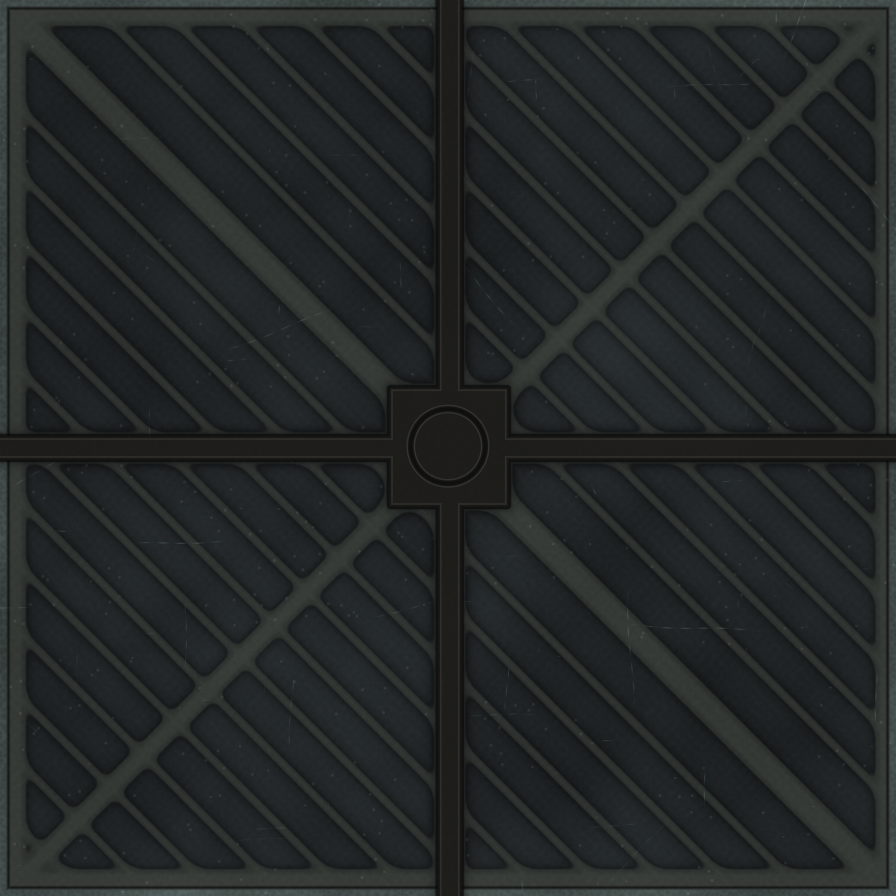
This texture is drawn by a three.js fragment shader. Its source:

```glsl
// Worn dark metal hatch: slanted ribs, corner braces, a black cross and a round hub.
#define RIB_PITCH 0.073
#define RIB_START 0.026
#define RIB_HALF 0.0045
#define CORNER_ROUND 0.011
#define EDGE_SOFT 0.0016
#define SCRATCHES 80
#define CROSS_CENTER vec2(0.502, 0.5)
#define PANEL_COLOR vec3(0.133, 0.150, 0.156)
#define FRAME_COLOR vec3(0.212, 0.231, 0.218)
#define RIM_COLOR vec3(0.32, 0.37, 0.36)
#define CROSS_COLOR vec3(0.116, 0.114, 0.104)

varying vec2 vUv;

float hash(vec2 p) {
  return fract(sin(dot(p, vec2(12.71, 31.17))) * 4375.55);
}

// Distance to the nearest scattered cell point
float cellular(vec2 p) {
  vec2 cell = floor(p);
  float nearest = 2.0;
  for (int j = -1; j <= 1; j++) {
    for (int i = -1; i <= 1; i++) {
      vec2 c = cell + vec2(float(i), float(j));
      vec2 point = c + vec2(hash(c), hash(c + 47.3));
      nearest = min(nearest, length(p - point));
    }
  }
  return nearest;
}

// Layered, warped sines: soft stains from -1 to 1
float stains(vec2 p) {
  float sum = 0.0, gain = 0.5;
  for (int i = 0; i < 5; i++) {
    p = mat2(0.8, 0.6, -0.6, 0.8) * p * 1.7 + 1.9;
    sum += gain * sin(p.x + 1.3 * sin(p.y * 0.8)) * cos(p.y + sin(p.x * 0.7));
    gain *= 0.65;
  }
  return sum;
}

float smoothMin(float a, float b) {
  float h = max(CORNER_ROUND - abs(a - b), 0.0) / CORNER_ROUND;
  return min(a, b) - h * h * CORNER_ROUND * 0.25;
}

float box(vec2 p, vec2 halfSize) {
  vec2 q = abs(p) - halfSize;
  return length(max(q, 0.0)) + min(max(q.x, q.y), 0.0);
}

float line(float d, float width) {
  return 1.0 - smoothstep(0.0, width, abs(d));
}

// Raised frame, braces and ribs; positive inside the sunken panels
float frameDistance(vec2 p, float cross) {
  vec2 inner = min(p - vec2(0.029, 0.030), vec2(0.977, 0.971) - p);
  float falling = abs(p.x + p.y - 1.0);
  float index = max(1.0, floor((falling - RIB_START) / RIB_PITCH + 0.5));
  float rib = abs(falling - RIB_START - index * RIB_PITCH) * 0.7071 - RIB_HALF;
  float wideBrace = falling * 0.7071 - 0.0155;
  float thinBrace = abs(p.x - p.y - 0.003) * 0.7071 - 0.0115;
  float d = smoothMin(min(inner.x, inner.y), rib);
  d = smoothMin(d, min(wideBrace, thinBrace));
  return smoothMin(d, cross - 0.003);
}

// Short straight scuffs, mostly along the axes
float scratches(vec2 p) {
  float sum = 0.0;
  for (int i = 0; i < SCRATCHES; i++) {
    vec2 seed = vec2(float(i), 3.7);
    vec2 q = p - vec2(hash(seed), hash(seed + 9.1));
    float kind = hash(seed + 21.3);
    float angle = kind < 0.35 ? 0.0 : (kind < 0.65 ? 1.57 : kind * 18.0);
    angle += 0.12 * (hash(seed + 5.9) - 0.5);
    float c = cos(angle), s = sin(angle);
    q = vec2(c * q.x + s * q.y, c * q.y - s * q.x);
    float reach = mix(0.008, 0.085, pow(hash(seed + 33.0), 3.0));
    q.y += 0.0015 * sin(q.x * 45.0 + kind * 30.0);
    float fade = 1.0 - smoothstep(reach * 0.5, reach, abs(q.x));
    float broken = 0.45 + 0.55 * sin(q.x * 310.0 + kind * 50.0);
    sum += line(q.y, 0.0013) * fade * max(broken, 0.1) * hash(seed + 13.0);
  }
  return min(sum, 1.0);
}

void main() {
  vec2 p = vUv, q = p - CROSS_CENTER;
  float hub = box(p - vec2(0.501), vec2(0.065)) - 0.003;
  float bars = min(abs(q.x), abs(q.y)) - 0.0145;
  float cross = min(hub, bars);
  float d = frameDistance(p, cross);
  float stain = stains(p * 4.5);
  float grain = cellular(p * 190.0) - 0.5;

  // Sunken panels with shaded edges
  vec3 panel = PANEL_COLOR * (1.0 + 0.22 * stain + 0.10 * grain);
  panel *= 1.0 - 0.42 * exp(-max(d, 0.0) / 0.0045);
  vec3 frame = FRAME_COLOR * (1.0 + 0.07 * stain + 0.07 * grain);
  frame *= mix(0.83, 1.0, smoothstep(0.001, 0.008, -d));
  vec3 color = mix(frame, panel, smoothstep(-EDGE_SOFT, EDGE_SOFT, d));

  // Worn outer rim and its groove
  float edge = min(min(p.x, 1.0 - p.x), min(p.y, 1.0 - p.y));
  float rim = 1.0 - smoothstep(0.005, 0.009, edge);
  color = mix(color, RIM_COLOR * (0.82 + 0.25 * stain + 0.2 * grain), rim * 0.85);
  color *= 1.0 - 0.55 * line(edge - 0.0095, 0.0028);

  // Scuffs, fine weave and bright flecks
  float weave = sin(p.x * 460.0 + 2.0 * stain) * sin(p.y * 430.0);
  float fleck = 1.0 - smoothstep(0.03, 0.09, cellular(p * 38.0));
  fleck *= step(0.72, hash(floor(p * 30.0)));
  color += vec3(0.10, 0.125, 0.13) * scratches(p);
  color += 0.004 * weave + 0.06 * fleck;

  // Black cross and hub with engraved outlines
  color *= 1.0 - 0.4 * exp(-max(cross, 0.0) / 0.005);
  vec3 black = CROSS_COLOR * (1.0 + 0.06 * grain + 0.05 * stain);
  black *= mix(0.6, 1.0, smoothstep(0.0, 0.005, -cross));
  black += 0.075 * line(cross + 0.0045, 0.0016);
  float radius = length(p - vec2(0.5, 0.502));
  black *= 1.0 - 0.5 * line(radius - 0.0415, 0.0055);
  black += 0.095 * (line(radius - 0.0455, 0.0016) + line(radius - 0.0375, 0.0016));
  color = mix(color, black, 1.0 - smoothstep(-EDGE_SOFT, EDGE_SOFT, cross));
  color *= 1.0 - 0.4 * line(cross - 0.0005, 0.002);

  gl_FragColor = vec4(color, 1.0);
}
```
